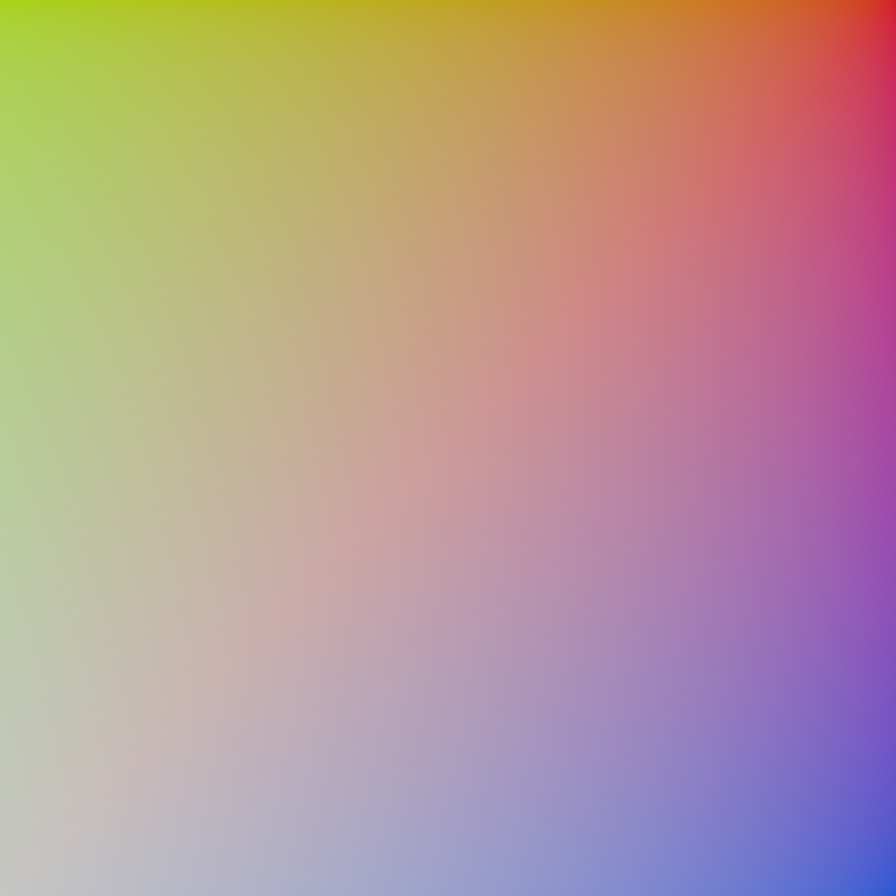
Write a WebGL 2 fragment shader that draws this background.

```glsl
#version 300 es
precision highp float;
// A soft four-corner gradient: silver, lime, red and blue.
// The square is split along its rising diagonal into two triangles; each is
// filled with barycentric weights, and colours are blended in a power space.

#define BLEND_GAMMA  2.8
#define SILVER_LOW_LEFT  vec3(0.775, 0.775, 0.765)
#define LIME_TOP_LEFT    vec3(0.660, 0.825, 0.070)
#define RED_TOP_RIGHT    vec3(0.825, 0.100, 0.135)
#define BLUE_LOW_RIGHT   vec3(0.125, 0.350, 0.825)

uniform vec2 u_resolution;
out vec4 fragColor;

vec3 toBlendSpace(vec3 color) {
    return pow(color, vec3(BLEND_GAMMA));
}

vec3 toDisplay(vec3 light) {
    return pow(light, vec3(1.0 / BLEND_GAMMA));
}

// Weights of the corners: low left, top left, top right, low right.
vec4 cornerWeights(vec2 p) {
    float nearSide = min(p.x, p.y);
    float farSide = max(p.x, p.y);
    return vec4(1.0 - farSide, max(p.y - p.x, 0.0),
                nearSide, max(p.x - p.y, 0.0));
}

void main() {
    vec2 p = gl_FragCoord.xy / u_resolution;
    vec4 weight = cornerWeights(p);

    vec3 light = weight.x * toBlendSpace(SILVER_LOW_LEFT)
               + weight.y * toBlendSpace(LIME_TOP_LEFT)
               + weight.z * toBlendSpace(RED_TOP_RIGHT)
               + weight.w * toBlendSpace(BLUE_LOW_RIGHT);

    fragColor = vec4(toDisplay(light), 1.0);
}
```
